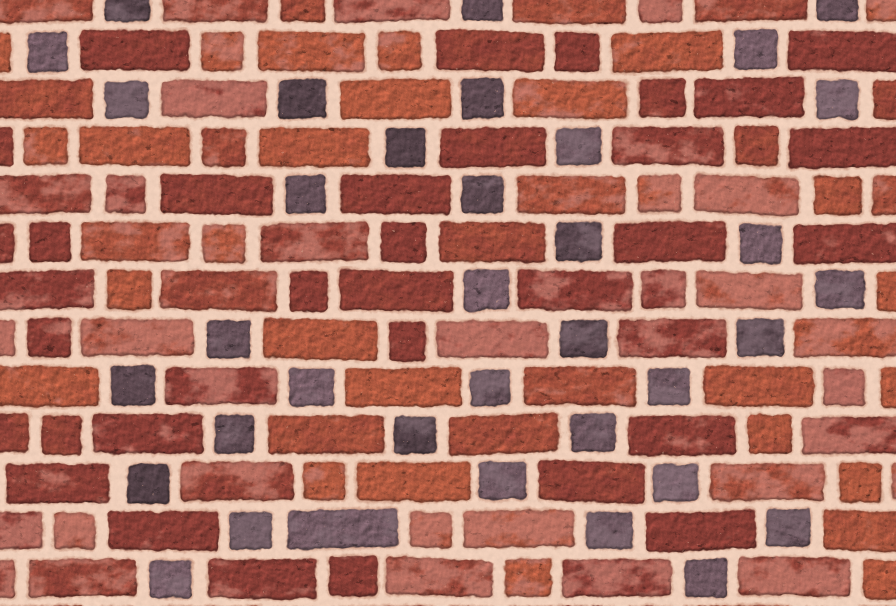
Give the GLSL for this texture, as a Shadertoy shader.

```glsl
#define ROWS 12.65         // courses over the canvas height
#define PERIOD 3.71        // one stretcher, one header and two joints
#define HEADER 0.96        // header width, in course heights
#define JOINT vec2(0.21, 0.18)
#define DARK_SHARE 0.58    // share of headers burnt blue-grey
#define WEAR 0.028         // raggedness of the brick edges
#define MORTAR vec3(0.94, 0.81, 0.73)
#define MORTAR_SHADE vec3(0.83, 0.64, 0.55)
#define DEEP_RED vec3(0.53, 0.24, 0.21)
#define ORANGE vec3(0.69, 0.35, 0.25)
#define PINK vec3(0.74, 0.46, 0.41)
#define BURNT vec3(0.41, 0.32, 0.35)

vec2 hash2(vec2 p) {
    vec3 q = fract(p.xyx * vec3(0.1031, 0.1030, 0.0973));
    q += dot(q, q.yzx + 33.33);
    return fract((q.xx + q.yz) * q.zy);
}

float corner(vec2 cell, vec2 f, vec2 o) {
    return dot(hash2(cell + o) * 2.0 - 1.0, f - o);
}

// Gradient noise, about -0.7 to 0.7
float noise(vec2 p) {
    vec2 i = floor(p), f = fract(p);
    vec2 u = f * f * f * (f * (f * 6.0 - 15.0) + 10.0);
    return mix(mix(corner(i, f, vec2(0, 0)), corner(i, f, vec2(1, 0)), u.x),
               mix(corner(i, f, vec2(0, 1)), corner(i, f, vec2(1, 1)), u.x), u.y);
}

float fbm(vec2 p) {
    float sum = 0.0, amp = 0.6;
    for (int i = 0; i < 4; i++) {
        sum += amp * noise(p);
        p = mat2(1.6, 1.2, -1.2, 1.6) * p + 7.3;
        amp *= 0.55;
    }
    return sum;
}

float roundedBox(vec2 p, vec2 halfSize, float radius) {
    vec2 q = abs(p) - halfSize + radius;
    return length(max(q, 0.0)) + min(max(q.x, q.y), 0.0) - radius;
}

// Centre of the first header of a course; the lowest courses drift right
float headerStart(float row) {
    return mix(2.62, 0.92, mod(row, 2.0)) + exp(-0.4 * row);
}

void mainImage(out vec4 fragColor, in vec2 fragCoord) {
    float pixel = ROWS / iResolution.y;
    vec2 p = fragCoord * pixel;

    // Slightly wavy courses
    float y = p.y - 0.084 + 0.09 * noise(p * 0.3 + 3.0);
    float row = floor(y);

    // Flemish bond: headers sit at x = 0, stretchers at half a period
    float x = p.x - headerStart(row) + 0.2 * noise(vec2(p.x * 0.45, row * 7.37 + 50.0));
    float cell = floor(x / PERIOD + 0.5);
    x -= cell * PERIOD;
    bool header = abs(x) < 0.5 * (HEADER + JOINT.x);
    float side = header ? 0.0 : sign(x);
    vec2 id = vec2(2.0 * cell + side, row) + 40.0;
    vec2 rnd = hash2(id), rnd2 = hash2(id + 91.7);

    // Brick outline with its own size, tilt and worn edge
    vec2 local = vec2(x - side * 0.5 * PERIOD, fract(y) - 0.5);
    local += (rnd2 - 0.5) * vec2(0.07, 0.04);
    local.y += local.x * (rnd.y - 0.5) * 0.05;
    float width = header ? HEADER : PERIOD - HEADER - 2.0 * JOINT.x;
    vec2 halfSize = 0.5 * vec2(width, 1.0 - JOINT.y);
    halfSize -= vec2(0.07, 0.035) * rnd2.yx * rnd2.yx;
    float d = roundedBox(local, halfSize, 0.08);
    d += 2.0 * WEAR * noise(p * 3.5) + WEAR * noise(p * 11.0);

    // Fired clay: base tone, pink patches, burnt headers
    vec2 grainPos = p + rnd * 17.0;
    float patches = fbm(grainPos * vec2(1.3, 2.0));
    vec3 brick = mix(DEEP_RED, ORANGE, smoothstep(0.1, 0.9, rnd.x + 0.5 * patches));
    float bloom = smoothstep(-0.08, 0.22, patches + 0.7 * (rnd2.x - 0.6));
    brick = mix(brick, PINK, 0.8 * bloom);
    bool burnt = header ? rnd.y < DARK_SHARE : rnd.y < 0.015;
    if (burnt) brick = mix(BURNT * (0.75 + 0.4 * rnd.x), vec3(0.52, 0.43, 0.46), 0.6 * bloom);

    // Rough face lit from the upper left, with pits and pale specks
    float relief = fbm(grainPos * 5.0) - fbm((grainPos + vec2(-0.035, 0.05)) * 5.0);
    float rough = mix(1.0, 0.55, bloom);
    brick *= 1.0 + 0.55 * rough * relief;
    brick *= 1.0 - 0.35 * rough * smoothstep(0.15, 0.42, fbm(grainPos * vec2(5.0, 7.0)));
    float specks = smoothstep(0.3, 0.5, fbm(grainPos * 9.0 + 20.0));
    brick = mix(brick, MORTAR_SHADE, 0.5 * specks);

    // Lower rim falls into shade
    float lower = 1.0 - smoothstep(-0.45, 0.1, local.y);
    brick *= 1.0 - (0.12 + 0.25 * lower) * smoothstep(-0.08, 0.0, d);

    // Sandy mortar, shaded where it meets the bricks
    float sand = fbm(p * 8.0);
    float lit = smoothstep(-0.02, 0.07, d + 0.05 * sand + 0.04 * noise(p * 0.6));
    vec3 mortar = mix(MORTAR_SHADE, MORTAR, lit) * (1.0 + 0.07 * sand);

    float edge = max(pixel, 0.012);
    vec3 color = mix(brick, mortar, smoothstep(-edge, edge, d));
    fragColor = vec4(clamp(color, 0.0, 1.0), 1.0);
}
```
